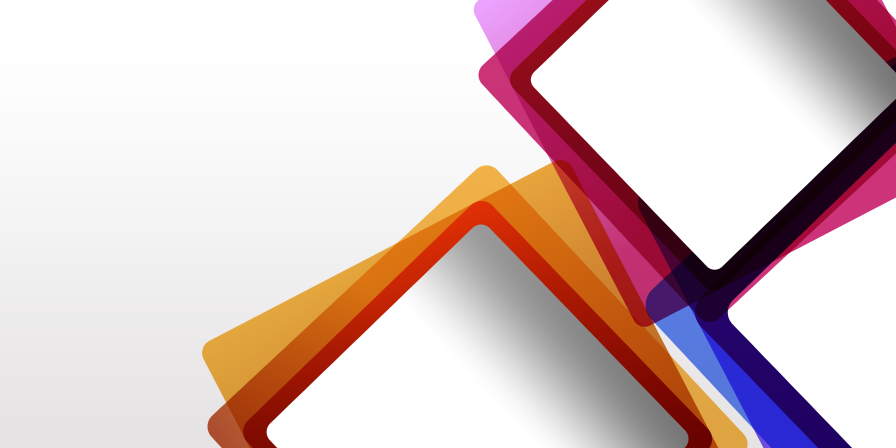
Give the GLSL for this background, as a Shadertoy shader.

```glsl
// Two colours of a linear ramp
struct Ramp { vec3 start; vec3 end; };

vec2 rotate(vec2 p, float degrees) {
    float a = radians(degrees), c = cos(a), s = sin(a);
    return vec2(c * p.x + s * p.y, c * p.y - s * p.x);
}

float roundedSquare(vec2 p, float halfSide, float radius) {
    vec2 d = abs(p) - halfSide + radius;
    return length(max(d, 0.0)) + min(max(d.x, d.y), 0.0) - radius;
}

float coverage(float dist, float pixel) {
    return clamp(0.5 - dist / pixel, 0.0, 1.0);
}

vec3 rampColor(vec2 p, vec2 direction, vec2 range, Ramp ramp) {
    float t = (dot(p, direction) - range.x) / (range.y - range.x);
    return mix(ramp.start, ramp.end, clamp(t, 0.0, 1.0));
}

// Multiplies a translucent sheet onto the layers below
vec3 tint(vec3 base, vec3 ink, float mask) {
    return base * mix(vec3(1.0), ink, mask);
}

// White face, shaded along its upper right side
vec3 cardFace(vec2 q) {
    float light = smoothstep(0.0, 0.8, 1.0 - q.x);
    float depth = 0.47 - 0.07 * q.y;
    return vec3(1.0 - depth * (1.0 - light));
}

// Two tinted sheets, a frame and a card around one centre
vec3 cardStack(vec3 base, vec2 p, vec2 center, float size, float pixel,
               Ramp tilted, Ramp upright, Ramp frame) {
    vec2 q = (p - center) / size;
    float edge = pixel / size;
    vec2 cardPos = rotate(q, 44.0);

    float tiltedMask = coverage(roundedSquare(rotate(q, 27.5), 1.36, 0.09), edge);
    float uprightMask = coverage(roundedSquare(rotate(q, 43.0), 1.28, 0.10), edge);
    float frameMask = coverage(roundedSquare(cardPos, 1.115, 0.10), edge);
    float cardMask = coverage(roundedSquare(cardPos, 1.0, 0.08), edge);

    vec3 col = base;
    col = tint(col, rampColor(q, vec2(0.6, -0.8), vec2(-1.5, 0.6), tilted), tiltedMask);
    col = tint(col, rampColor(q, vec2(-0.8, -0.6), vec2(0.0, 1.4), upright), uprightMask);
    col = tint(col, rampColor(q, vec2(0.3, -0.95), vec2(-1.65, 0.45), frame), frameMask);
    return mix(col, cardFace(cardPos), cardMask);
}

void mainImage(out vec4 fragColor, in vec2 fragCoord) {
    float pixel = 1.0 / iResolution.y;
    vec2 p = fragCoord * pixel;

    // Pale backdrop
    vec3 col = mix(vec3(0.895, 0.885, 0.89), vec3(1.0), smoothstep(-0.15, 1.0, p.y));

    // Blue stack
    Ramp blue = Ramp(vec3(0.48, 0.34, 0.97), vec3(0.48, 0.34, 0.97));
    Ramp sky = Ramp(vec3(0.37, 0.52, 0.95), vec3(0.37, 0.52, 0.95));
    Ramp indigo = Ramp(vec3(1.1, 0.25, 0.55), vec3(0.7, 0.0, 0.45));
    col = cardStack(col, p, vec2(2.279, 0.292), 0.474, pixel, blue, sky, indigo);

    // Magenta stack
    Ramp violet = Ramp(vec3(0.92, 0.64, 1.0), vec3(0.80, 0.20, 0.47));
    Ramp magenta = Ramp(vec3(0.80, 0.20, 0.47), vec3(0.80, 0.20, 0.47));
    Ramp maroon = Ramp(vec3(0.9, 0.6, 0.15), vec3(0.7, 0.3, 0.35));
    col = cardStack(col, p, vec2(1.602, 0.815), 0.302, pixel, violet, magenta, maroon);

    // Orange stack
    Ramp amber = Ramp(vec3(0.96, 0.71, 0.26), vec3(0.79, 0.43, 0.15));
    Ramp gold = Ramp(vec3(0.97, 0.72, 0.29), vec3(0.74, 0.33, 0.20));
    Ramp red = Ramp(vec3(1.05, 0.45, 0.3), vec3(0.6, 0.03, 0.03));
    col = cardStack(col, p, vec2(1.066, 0.028), 0.341, pixel, amber, gold, red);

    fragColor = vec4(clamp(col, 0.0, 1.0), 1.0);
}
```
